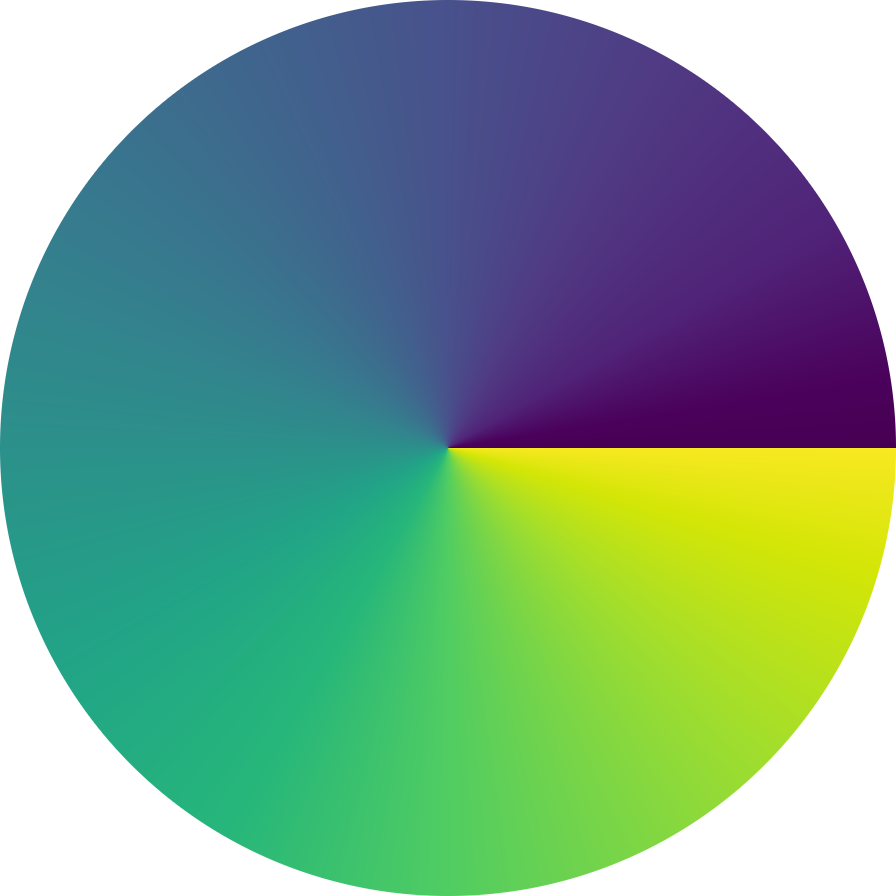
A WebGL 2 fragment shader for this background:

```glsl
#version 300 es
precision highp float;
// A full disc swept counterclockwise from violet through teal to yellow, on white.

uniform vec2 u_resolution;
out vec4 outColor;

const float TAU = 6.2831853;
const vec3 PAPER = vec3(1.0);
const float RADIUS = 0.5;

// Sweep colours in rgb, with their angle in degrees in w.
const int STOPS = 12;
const vec4 SWEEP[STOPS] = vec4[STOPS](
    vec4(0.275, 0.000, 0.325, 0.0),
    vec4(0.293, 0.005, 0.360, 9.0),
    vec4(0.314, 0.137, 0.470, 30.0),
    vec4(0.314, 0.227, 0.515, 60.0),
    vec4(0.283, 0.318, 0.549, 90.0),
    vec4(0.210, 0.488, 0.557, 150.0),
    vec4(0.130, 0.645, 0.527, 210.0),
    vec4(0.150, 0.714, 0.480, 240.0),
    vec4(0.314, 0.802, 0.384, 270.0),
    vec4(0.625, 0.867, 0.180, 315.0),
    vec4(0.830, 0.902, 0.025, 344.0),
    vec4(0.970, 0.910, 0.130, 360.0));

// Colour of the sweep at an angle in degrees.
vec3 sweepColor(float degreesTurned) {
    vec3 color = SWEEP[0].rgb;
    for (int i = 1; i < STOPS; i++) {
        float start = SWEEP[i - 1].w;
        float blend = clamp((degreesTurned - start) / (SWEEP[i].w - start), 0.0, 1.0);
        color = mix(color, SWEEP[i].rgb, blend);
    }
    return color;
}

// Part of a pixel that lies inside a signed distance edge.
float coverage(float dist, float pixel) {
    return clamp(0.5 - dist / pixel, 0.0, 1.0);
}

// Conic gradient with a smoothed seam along the positive x axis.
vec3 conic(vec2 p, float pixel) {
    float turn = fract(atan(p.y, p.x) / TAU + 1.0);
    vec3 color = sweepColor(turn * 360.0);
    if (p.x > 0.0 && abs(p.y) < 0.5 * pixel) {
        color = mix(sweepColor(360.0), sweepColor(0.0), coverage(-p.y, pixel));
    }
    return color;
}

void main() {
    float size = min(u_resolution.x, u_resolution.y);
    float pixel = 1.0 / size;
    vec2 p = (gl_FragCoord.xy - 0.5 * u_resolution) / size;

    float disc = coverage(length(p) - RADIUS, pixel);
    outColor = vec4(mix(PAPER, conic(p, pixel), disc), 1.0);
}
```
